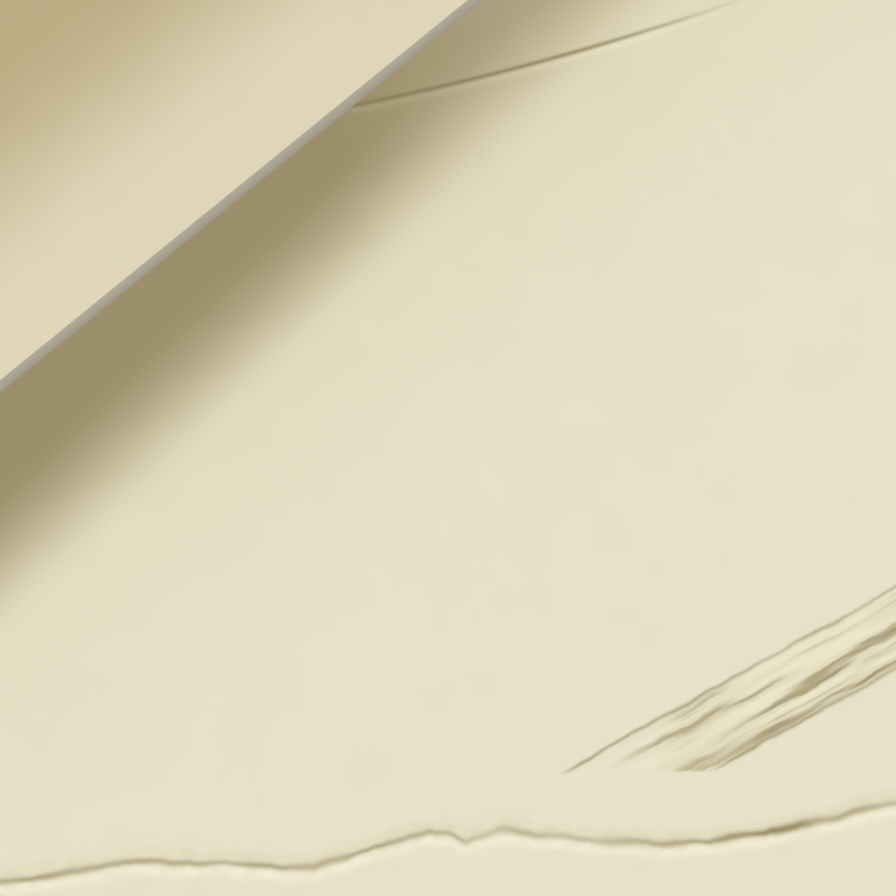
A WebGL 1 fragment shader for this texture:

```glsl
precision highp float;
// Cream plaster surface under a raised diagonal sheet, with its shadow, a crack and a fibrous scrape.
uniform vec2 u_resolution;

const vec3 CREAM = vec3(0.905, 0.885, 0.79);
const vec3 WARM = vec3(0.865, 0.835, 0.71);
const vec3 SHADOW = vec3(0.61, 0.56, 0.42);
const vec3 SHEET_LIGHT = vec3(0.875, 0.84, 0.73);
const vec3 SHEET_DARK = vec3(0.735, 0.68, 0.52);
const vec3 RIM = vec3(0.67, 0.64, 0.57);
const vec3 GROOVE = vec3(0.58, 0.53, 0.37);

float hash(vec2 p) {
  vec3 q = fract(vec3(p.xyx) * 0.1031);
  q += dot(q, q.yzx + 33.33);
  return fract((q.x + q.y) * q.z);
}

float noise(vec2 p) {
  vec2 i = floor(p);
  vec2 f = fract(p);
  f = f * f * (3.0 - 2.0 * f);
  float low = mix(hash(i), hash(i + vec2(1.0, 0.0)), f.x);
  float high = mix(hash(i + vec2(0.0, 1.0)), hash(i + 1.0), f.x);
  return mix(low, high, f.y);
}

float fbm(vec2 p) {
  float sum = 0.0;
  float gain = 0.5;
  for (int i = 0; i < 4; i++) {
    sum += gain * noise(p);
    p = p * 2.03 + 17.1;
    gain *= 0.5;
  }
  return sum;
}

float ramp(float a, float b, float x) {
  return clamp((x - a) / (b - a), 0.0, 1.0);
}

// Soft band of the given half width around zero.
float band(float d, float width) {
  return exp(-d * d / (width * width));
}

// Signed distance to the sheet edge, positive on the sheet.
float sheetDistance(vec2 p) {
  return (p.y - 0.568 - 0.813 * p.x) / 1.289;
}

float crackHeight(float x) {
  float y = 0.014 + 0.024 * ramp(0.0, 0.14, x) - 0.004 * ramp(0.14, 0.35, x);
  y += 0.036 * ramp(0.35, 0.48, x) - 0.010 * ramp(0.50, 0.52, x);
  y += 0.013 * ramp(0.52, 0.56, x) - 0.013 * ramp(0.56, 0.70, x);
  y += 0.044 * ramp(0.80, 1.0, x);
  return y + 0.009 * (fbm(vec2(x * 28.0, 3.0)) - 0.47);
}

vec3 ground(vec2 p, float d) {
  float tail = exp(min(d + 0.10, 0.0) * 6.0);
  vec3 col = mix(CREAM, WARM, 0.85 * tail);
  float reach = 0.16 - 0.10 * p.x;
  float shade = smoothstep(-reach - 0.065, -reach + 0.085, d);
  shade *= 1.0 - 0.25 * smoothstep(0.35, 0.60, p.x);
  return mix(col, SHADOW, shade);
}

vec3 addCrease(vec3 col, vec2 p) {
  float x = p.x - 0.397;
  float d = p.y - 0.883 - 0.20 * x - 0.17 * x * x;
  float fade = smoothstep(-0.01, 0.0, x) * (1.0 - smoothstep(0.25, 0.47, x));
  col += 0.035 * band(d + 0.006, 0.004) * fade;
  return mix(col, GROOVE * 0.85, 0.6 * band(d, 0.0026) * fade);
}

vec3 addCrack(vec3 col, vec2 p) {
  float d = p.y - crackHeight(p.x);
  float deep = smoothstep(0.78, 0.83, p.x) * (1.0 - smoothstep(0.88, 0.98, p.x));
  float strength = 0.25 + 0.45 * noise(vec2(p.x * 24.0, 7.0)) + 0.35 * deep;
  float width = 0.0028 + 0.0025 * noise(vec2(p.x * 32.0, 11.0));
  float crumbs = fbm(p * vec2(75.0, 130.0)) - 0.47;
  col += 0.08 * crumbs * band(d, 0.018);
  col += 0.035 * band(d + 0.010, 0.006);
  col = mix(col, WARM, 0.45 * band(d - 0.006, 0.009));
  return mix(col, GROOVE, min(strength, 0.9) * band(d, width));
}

vec3 addScrape(vec3 col, vec2 p) {
  float across = p.y - 0.138 - 0.56 * (p.x - 0.63);
  float wobble = 0.008 * (fbm(p * 30.0) - 0.47);
  float v = across + wobble;
  float inside = smoothstep(-0.094, -0.088, v) * (1.0 - smoothstep(-0.018, 0.006, v));
  inside *= smoothstep(0.137, 0.142, p.y) * smoothstep(0.67, 0.77, p.x);
  float coarse = noise(vec2(p.x * 13.0, v * 120.0));
  float fine = noise(vec2(p.x * 30.0 + 9.0, v * 260.0));
  float fibre = smoothstep(0.42, 0.90, 0.65 * coarse + 0.35 * fine);
  col = mix(col, WARM * 0.99, 0.45 * inside);
  col = mix(col, GROOVE, 0.75 * fibre * inside);
  col += 0.04 * smoothstep(0.55, 0.85, 1.0 - coarse) * inside;
  float upper = band(v, 0.0025) * smoothstep(0.62, 0.65, p.x);
  upper *= 0.25 + 0.4 * noise(vec2(p.x * 22.0, 5.0));
  float lower = band(v + 0.091, 0.003) * smoothstep(0.79, 0.82, p.x);
  return mix(col, GROOVE, max(upper, 0.45 * lower));
}

void main() {
  vec2 p = gl_FragCoord.xy / u_resolution;
  float pixel = 1.0 / min(u_resolution.x, u_resolution.y);
  float d = sheetDistance(p);

  vec3 col = ground(p, d);
  col = addCrease(col, p);
  col = addScrape(col, p);
  col = addCrack(col, p);

  // Raised sheet and its narrow grey rim.
  vec3 sheet = mix(SHEET_LIGHT, SHEET_DARK, smoothstep(0.06, 0.29, d));
  vec3 rim = mix(RIM * 0.94, RIM * 1.05, ramp(-0.005, 0.006, d));
  sheet = mix(rim, sheet, smoothstep(0.006 - pixel, 0.006 + pixel, d));
  col = mix(col, sheet, smoothstep(-0.005 - pixel, -0.005 + pixel, d));

  col += 0.012 * (fbm(p * 22.0) - 0.47);
  gl_FragColor = vec4(clamp(col, 0.0, 1.0), 1.0);
}
```
